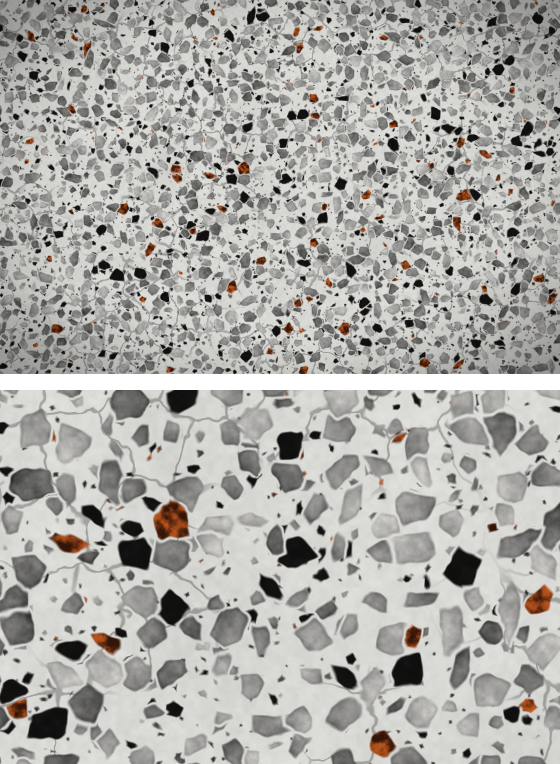
Top, the full canvas; bottom, a detail of the centre.
Give the GLSL for this texture, as a Shadertoy shader.

```glsl
// Terrazzo floor: grey, black and rust stone chips in pale, finely cracked cement.

const float TAU = 6.2831853;

float hash(vec2 p) {
    vec3 q = fract(p.xyx * 0.1031);
    q += dot(q, q.yzx + 33.33);
    return fract((q.x + q.y) * q.z);
}

vec2 hash2(vec2 p) {
    return vec2(hash(p), hash(p + 71.7));
}

float noise(vec2 p) {
    vec2 i = floor(p), f = fract(p);
    f = f * f * (3.0 - 2.0 * f);
    return mix(mix(hash(i), hash(i + vec2(1, 0)), f.x),
               mix(hash(i + vec2(0, 1)), hash(i + vec2(1, 1)), f.x), f.y);
}

float fbm(vec2 p) {
    float sum = 0.0, amp = 0.5;
    for (int i = 0; i < 4; i++) {
        sum += amp * noise(p);
        p = p * 2.03 + 19.1;
        amp *= 0.5;
    }
    return sum;
}

// Irregular stone: six jittered half-planes, softly joined at the corners.
float stone(vec2 p, float radius, vec2 id) {
    float angle = TAU * hash(id + 3.1);
    float stretch = mix(0.98, 1.5, pow(hash(id + 5.7), 1.6));
    p = mat2(cos(angle), sin(angle), -sin(angle), cos(angle)) * p;
    p *= vec2(1.0 / stretch, stretch);
    float d = -1.0;
    for (int k = 0; k < 6; k++) {
        vec2 r = hash2(id + 11.3 * float(k + 1));
        float a = (float(k) + 0.8 * r.x) * TAU / 6.0;
        float side = dot(p, vec2(cos(a), sin(a))) - radius * mix(0.62, 1.12, r.y);
        float blend = max(radius * 0.2 - abs(d - side), 0.0) / (radius * 0.2);
        d = max(d, side) + blend * blend * radius * 0.04;
    }
    return d / stretch;
}

// Scattered stones: x = distance in canvas units, y = random id, z = facet shade.
vec3 scatter(vec2 uv, float cells, float keep, vec2 radii, float seed) {
    vec2 p = uv * cells, cell = floor(p);
    p += 0.07 * (vec2(noise(p * 5.0), noise(p * 5.0 + 40.0)) - 0.5);
    float nearest = 1.0, second = 1.0;
    vec2 info = vec2(0.0);
    for (int y = -1; y <= 1; y++)
    for (int x = -1; x <= 1; x++) {
        vec2 id = cell + vec2(x, y) + seed;
        if (hash(id + 2.9) > keep) continue;
        vec2 local = p - (id - seed) - 0.5 - 0.72 * (hash2(id) - 0.5);
        float radius = mix(radii.x, radii.y, hash(id + 8.3));
        float d = stone(local, radius, id);
        if (d < nearest) {
            second = nearest;
            nearest = d;
            float a = TAU * hash(id + 6.1);
            info = vec2(hash(id + 9.7), dot(local, vec2(cos(a), sin(a))) / radius);
        } else {
            second = min(second, d);
        }
    }
    // Keep a seam of cement between touching stones.
    nearest = max(nearest, 0.5 * (0.07 - second + nearest));
    return vec3(nearest / cells, info);
}

vec3 stoneColor(vec3 chip, vec2 uv, float black, float rust) {
    float grain = fbm(uv * 130.0 + chip.y * 50.0);
    if (chip.y < black) return vec3(0.055, 0.052, 0.05) + 0.05 * grain * grain;
    if (chip.y < black + rust)
        return mix(vec3(0.2, 0.08, 0.03), vec3(0.72, 0.33, 0.11), smoothstep(0.2, 0.75, grain));
    float tone = mix(0.36, 0.74, fract(chip.y * 37.0));
    tone += 0.07 * clamp(chip.z, -1.0, 1.0) + 0.26 * (grain - 0.47);
    tone -= 0.08 * smoothstep(-0.004, 0.0, chip.x);
    return tone * vec3(1.0, 0.995, 0.98);
}

// Hairline cracks along the borders of warped Voronoi cells.
float crackDistance(vec2 uv) {
    vec2 p = uv * 15.0 + 0.5 * vec2(fbm(uv * 28.0), fbm(uv * 28.0 + 60.0));
    vec2 cell = floor(p);
    float f1 = 9.0, f2 = 9.0;
    for (int y = -1; y <= 1; y++)
    for (int x = -1; x <= 1; x++) {
        vec2 id = cell + vec2(x, y);
        float d = length(p - id - hash2(id + 310.0));
        f2 = min(f2, max(f1, d));
        f1 = min(f1, d);
    }
    return (f2 - f1) / 30.0;
}

void mainImage(out vec4 fragColor, in vec2 fragCoord) {
    vec2 uv = fragCoord / iResolution.y;
    float soft = max(0.9 / iResolution.y, 0.0012);

    // Cement with mottling and cracks
    vec3 color = vec3(0.845, 0.845, 0.832) + 0.07 * (fbm(uv * 9.0) - 0.47);
    color += 0.07 * (fbm(uv * 160.0) - 0.47);
    float crack = 1.0 - smoothstep(0.0003, 0.0003 + 1.3 * soft, crackDistance(uv));
    color *= 1.0 - 0.26 * crack * smoothstep(0.35, 0.6, noise(uv * 11.0 + 5.0));

    // Specks, fragments and full-size stones
    vec3 speck = scatter(uv, 85.0, 0.24, vec2(0.07, 0.2), 500.0);
    vec3 fragment = scatter(uv, 45.0, 0.6, vec2(0.12, 0.33), 230.0);
    vec3 chip = scatter(uv, 28.0, 0.96, vec2(0.21, 0.5), 90.0);
    fragment.x = max(fragment.x, 0.0025 - chip.x);
    color = mix(color, stoneColor(speck, uv, 0.6, 0.05), smoothstep(soft, -soft, speck.x) * 0.85);
    color = mix(color, stoneColor(fragment, uv, 0.38, 0.05), smoothstep(soft, -soft, fragment.x));
    color = mix(color, stoneColor(chip, uv, 0.095, 0.05), smoothstep(soft, -soft, chip.x));

    // Lens falloff toward the corners
    vec2 fromCenter = fragCoord / iResolution.xy - 0.5;
    color *= 1.0 - 0.3 * smoothstep(0.12, 0.5, dot(fromCenter, fromCenter));
    fragColor = vec4(color, 1.0);
}
```
